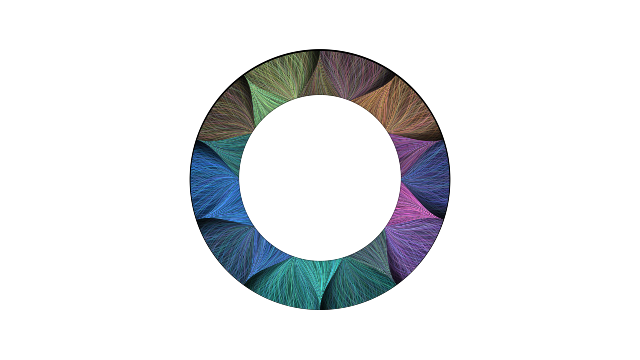
A WebGL 1 fragment shader for this background:

```glsl
precision highp float;
uniform vec2 u_resolution;

float hash(vec2 p) {
  vec3 q = fract(vec3(p.xyx) * 0.1031);
  q += dot(q, q.yzx + 33.33);
  return fract((q.x + q.y) * q.z);
}

// Colours of the ten shells, counterclockwise from the top
vec3 shellColor(float i) {
  if (i < 0.5) return vec3(0.43, 0.48, 0.30);
  if (i < 1.5) return vec3(0.34, 0.30, 0.22);
  if (i < 2.5) return vec3(0.11, 0.34, 0.62);
  if (i < 3.5) return vec3(0.13, 0.28, 0.42);
  if (i < 4.5) return vec3(0.13, 0.53, 0.53);
  if (i < 5.5) return vec3(0.10, 0.37, 0.39);
  if (i < 6.5) return vec3(0.45, 0.32, 0.65);
  if (i < 7.5) return vec3(0.20, 0.26, 0.52);
  if (i < 8.5) return vec3(0.53, 0.37, 0.27);
  return vec3(0.37, 0.27, 0.30);
}

// Colours of the wedges that open inward between the shells
vec3 wedgeColor(float i) {
  if (i < 0.5) return vec3(0.33, 0.28, 0.21);
  if (i < 1.5) return vec3(0.37, 0.58, 0.36);
  if (i < 2.5) return vec3(0.10, 0.35, 0.38);
  if (i < 3.5) return vec3(0.12, 0.39, 0.71);
  if (i < 4.5) return vec3(0.14, 0.35, 0.60);
  if (i < 5.5) return vec3(0.14, 0.58, 0.57);
  if (i < 6.5) return vec3(0.25, 0.38, 0.42);
  if (i < 7.5) return vec3(0.62, 0.28, 0.61);
  if (i < 8.5) return vec3(0.40, 0.21, 0.43);
  return vec3(0.59, 0.38, 0.24);
}

// Crossing fine fibres; across runs over the fan, span is its half width
vec3 fibres(vec3 base, float across, float depth, float span, float seed) {
  float px = 1.0 / u_resolution.y;
  vec3 color = base * 0.52;
  for (int k = 0; k < 8; k++) {
    float layer = float(k);
    float skew = (layer - 3.0) * 0.22;
    float x = (across + skew * depth + layer * 0.37) * 15.0;
    float id = floor(x) + 100.0;
    vec2 key = vec2(id, seed * 17.0 + layer * 3.7);
    float offset = fract(x) - mix(0.25, 0.75, hash(key));
    float dist = abs(offset) * span / 15.0;
    float line = clamp((0.0008 + 0.5 * px - dist) / px, 0.0, 1.0);
    line *= min(1.0, 0.0016 / px) * step(0.2, hash(key + 5.3));
    float tone = hash(key + 11.9);
    vec3 tint = 0.5 + 0.4 * cos(6.2832 * (tone + vec3(0.0, 0.33, 0.67)));
    vec3 strand = mix(base * 1.6 + 0.04, tint, 0.28);
    strand *= mix(0.35, 1.25, hash(key + 23.1));
    color = mix(color, strand, line * 0.85);
  }
  return color;
}

void main() {
  float px = 1.0 / u_resolution.y;
  vec2 p = (gl_FragCoord.xy - 0.5 * u_resolution) * px - vec2(0.0, 0.0012);
  float r = length(p);

  // Ten sectors: u crosses a sector, depth runs from rim to hole
  float turn = fract(atan(p.y, p.x) / 6.28319 - 0.25) * 10.0;
  float u = fract(turn) * 2.0 - 1.0;
  float depth = clamp((0.3623 - r) / 0.1363, 0.0, 1.0);
  float width = 1.0 - 0.94 * pow(depth, 2.1);
  float arc = r * 0.31416;

  // Shells narrow inward and are dark at their clockwise end
  float v = u / width;
  float sector = floor(turn);
  vec3 shell = fibres(shellColor(sector), v, depth, arc * width, sector);
  float gap = 1.0 - smoothstep(-1.0, -0.5, v);
  float farGap = smoothstep(0.8, 1.0, v);
  shell *= 1.0 - (0.88 * gap + 0.3 * farGap) * (1.0 - 0.6 * depth);

  // Wedges start at the sector corners
  float corner = mod(floor(turn + 0.5), 10.0);
  float open = max(1.0 - width, 0.01);
  float q = (fract(turn + 0.5) - 0.5) * 2.0 / open;
  vec3 wedge = fibres(wedgeColor(corner), q, depth, arc * open, corner + 20.0);
  float edge = (abs(u) - width) * arc;
  vec3 color = mix(shell, wedge, smoothstep(-0.6 * px, 0.6 * px, edge));

  // Black rim, heavier at the top
  float inner = length(p + vec2(0.0, 0.0022)) - 0.3595;
  color *= 1.0 - smoothstep(-0.5 * px, 0.5 * px, inner);

  // White surround and slightly tall white hole
  vec2 axes = vec2(0.2245, 0.2303);
  float hole = (length((p - vec2(0.0, 0.0046)) / axes) - 1.0) * 0.2274;
  color *= mix(0.6, 1.0, smoothstep(0.0, 0.004, hole));
  float ring = smoothstep(-0.5 * px, 0.5 * px, hole);
  ring *= 1.0 - smoothstep(-0.5 * px, 0.5 * px, r - 0.3623);
  gl_FragColor = vec4(mix(vec3(1.0), color, ring), 1.0);
}
```
